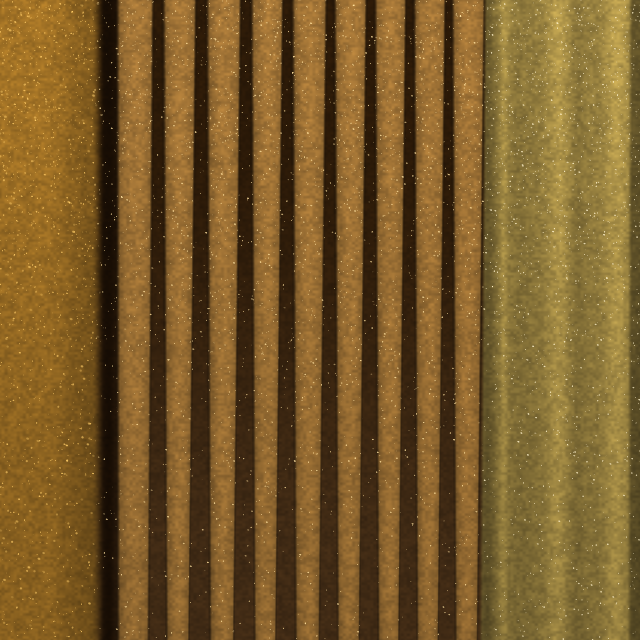
Give the GLSL for this texture, as a Shadertoy shader.

```glsl
// Glittering gold fabric: flat left panel, nine narrow pleats over dark gaps, olive folds on the right.

const vec3 LEFT_GOLD   = vec3(0.61, 0.43, 0.14);
const vec3 PLEAT_GOLD  = vec3(0.60, 0.43, 0.20);
const vec3 OLIVE_GOLD  = vec3(0.60, 0.51, 0.25);
const vec3 GAP_TOP     = vec3(0.17, 0.10, 0.03);
const vec3 GAP_BOTTOM  = vec3(0.25, 0.165, 0.08);
const vec3 SEAM_DARK   = vec3(0.09, 0.05, 0.015);
const vec3 SPARK_WARM  = vec3(1.00, 0.80, 0.40);
const vec3 SPARK_PALE  = vec3(1.00, 0.95, 0.80);

const int   PLEATS       = 9;
const float FIRST_PLEAT  = 0.211;
const float PLEAT_PITCH  = 0.0651;
const float PLEAT_BOW    = 0.012;   // sideways bulge of the middle pleats
const float WIDTH_TOP    = 0.0272;  // half widths
const float WIDTH_BOTTOM = 0.0190;
const float LEFT_EDGE    = 0.156;
const float GRAIN        = 0.20;

float hash(vec2 p, uint seed) {
    uvec2 q = uvec2(ivec2(floor(p))) * uvec2(1597334673u, 3812015801u);
    uint h = (q.x ^ q.y ^ (seed * 2654435769u)) * 1597334673u;
    h ^= h >> 15;
    h *= 2246822519u;
    h ^= h >> 13;
    return float(h >> 8) / 16777216.0;
}

float noise(vec2 p, uint seed) {
    vec2 i = floor(p), f = fract(p);
    f = f * f * (3.0 - 2.0 * f);
    return mix(mix(hash(i, seed), hash(i + vec2(1, 0), seed), f.x),
               mix(hash(i + vec2(0, 1), seed), hash(i + vec2(1, 1), seed), f.x), f.y);
}

float bump(float x, float centre, float width) {
    float d = (x - centre) / width;
    return exp(-d * d);
}

// One jittered, tilted fleck per cell; only a share of the cells is lit.
float flecks(vec2 uv, float cells, float share, uint seed) {
    vec2 p = mat2(0.94, 0.34, -0.34, 0.94) * uv * cells + 50.0;
    vec2 centre = vec2(hash(p, seed), hash(p, seed + 1u)) * 0.5 + 0.25;
    vec2 d = fract(p) - centre;
    d.x *= 0.7 + 0.7 * hash(p, seed + 2u);
    float lit = step(hash(p, seed + 3u), share);
    float power = 0.3 + 0.7 * hash(p, seed + 4u);
    return lit * power * (1.0 - smoothstep(0.06, 0.25, length(d)));
}

vec3 leftPanel(vec2 uv) {
    float light = mix(0.87, 1.05, smoothstep(0.1, 1.0, uv.y));
    light *= 1.0 - 0.22 * smoothstep(0.07, 0.15, uv.x);
    return LEFT_GOLD * light;
}

// Returns the pleat colour, with its coverage in alpha.
vec4 pleats(vec2 uv) {
    vec4 result = vec4(0.0);
    for (int i = 0; i < PLEATS; i++) {
        float n = float(i), t = n / float(PLEATS - 1);
        float centre = FIRST_PLEAT + n * PLEAT_PITCH + PLEAT_BOW * sin(3.14159 * t);
        centre -= 0.003 * (1.0 - uv.y);
        float halfWidth = mix(WIDTH_BOTTOM, WIDTH_TOP, uv.y);
        halfWidth += 0.003 * (hash(vec2(n, 3.0), 9u) - 0.5) - 0.0025 * t;
        halfWidth += i == 0 ? 0.004 * (1.0 - uv.y) : 0.0;
        float d = (uv.x - centre) / halfWidth;
        float cover = smoothstep(-1.18, -0.80, d) * (1.0 - smoothstep(0.86, 1.12, d));
        float light = 1.06 - 0.24 * d * d + 0.04 * d;
        result = mix(result, vec4(PLEAT_GOLD * light, 1.0), cover);
    }
    result.rgb *= mix(0.90, 1.04, uv.y);
    return result;
}

vec3 oliveFolds(vec2 uv) {
    float x = uv.x + 0.002 * (1.0 - uv.y);
    float light = 0.90 - 0.26 * bump(x, 0.762, 0.014);
    light += 0.16 * bump(x, 0.788, 0.007) - 0.06 * bump(x, 0.815, 0.020);
    light += 0.20 * bump(x, 0.873, 0.018) - 0.08 * bump(x, 0.902, 0.012);
    light += 0.22 * bump(x, 0.964, 0.019);
    light *= 1.0 - 0.36 * smoothstep(0.981, 0.989, x);
    return OLIVE_GOLD * light * mix(0.90, 1.09, uv.y);
}

void mainImage(out vec4 fragColor, in vec2 fragCoord) {
    vec2 uv = fragCoord / iResolution.xy;

    // Gaps and pleats
    vec3 colour = mix(GAP_BOTTOM, GAP_TOP, smoothstep(0.1, 0.8, uv.y));
    colour = mix(colour, SEAM_DARK, bump(uv.x, 0.169, 0.018));
    vec4 pleat = pleats(uv);
    colour = mix(colour, pleat.rgb, pleat.a);

    // Side panels
    float left = 1.0 - smoothstep(LEFT_EDGE - 0.013, LEFT_EDGE + 0.007, uv.x);
    float oliveEdge = mix(0.751, 0.758, uv.y);
    float right = smoothstep(oliveEdge - 0.003, oliveEdge + 0.004, uv.x);
    colour = mix(colour, leftPanel(uv), left);
    colour = mix(colour, oliveFolds(uv), right);

    // Woven grain
    float grain = 0.6 * noise(uv * vec2(210.0, 250.0), 21u) + 0.4 * noise(uv * 105.0, 22u) - 0.5;
    colour *= 1.0 + GRAIN * 1.6 * grain;

    // Glitter, denser toward the top and weaker in the gaps
    float surface = max(max(left, right), pleat.a);
    float density = mix(0.07, 0.21, smoothstep(0.1, 1.0, uv.y)) * mix(0.45, 1.0, surface);
    float glitter = flecks(uv, 135.0, density, 31u) + 0.8 * flecks(uv.yx, 185.0, density, 41u);
    glitter += left * 0.8 * flecks(uv, 95.0, 0.12, 51u);
    vec3 spark = mix(SPARK_PALE, SPARK_WARM, max(left, 0.45 * (1.0 - right)));
    colour = mix(colour, spark, clamp(glitter * 0.85, 0.0, 1.0));

    fragColor = vec4(colour, 1.0);
}
```
